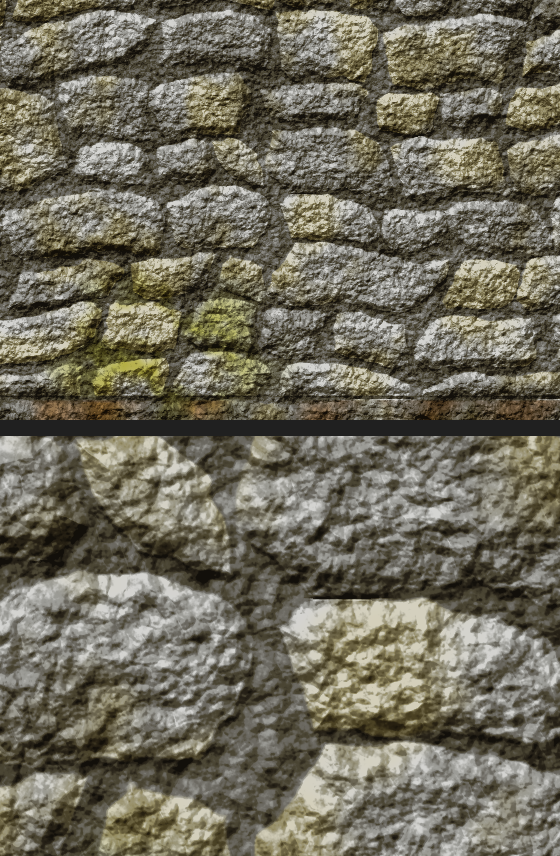
Top: the whole. Bottom: its middle third, enlarged.
Give the GLSL for this texture, as a Shadertoy shader.

```glsl
// Rubble stone wall set in coarse mortar, lit from the upper left.
// Courses are split at random into boxes, each box holds a chipped polygon,
// and cellular noise layers carve the relief that drives the light.

const float TAU = 6.2831853;
const vec2 COURSE = vec2(1.05, 0.27);
const vec3 LIGHT = vec3(-0.35, 0.65, 0.67);

float hash(vec2 p) {
    vec3 q = fract(vec3(p.xyx) * 0.1031);
    q += dot(q, q.yzx + 33.33);
    return fract((q.x + q.y) * q.z);
}

float valueNoise(vec2 p) {
    vec2 i = floor(p), f = fract(p);
    f = f * f * (3.0 - 2.0 * f);
    float low = mix(hash(i), hash(i + vec2(1, 0)), f.x);
    float high = mix(hash(i + vec2(0, 1)), hash(i + vec2(1, 1)), f.x);
    return mix(low, high, f.y);
}

float layeredNoise(vec2 p) {
    float sum = 0.0, weight = 0.5;
    for (int i = 0; i < 4; i++) {
        sum += weight * valueNoise(p);
        p = mat2(1.6, 1.2, -1.2, 1.6) * p + 17.0;
        weight *= 0.5;
    }
    return sum / 0.9375;
}

// Distance to the nearest scattered point
float cellular(vec2 p) {
    vec2 cell = floor(p);
    float nearest = 4.0;
    for (int y = -1; y <= 1; y++)
    for (int x = -1; x <= 1; x++) {
        vec2 c = cell + vec2(x, y);
        vec2 d = c + vec2(hash(c), hash(c + 71.0)) - p;
        nearest = min(nearest, dot(d, d));
    }
    return sqrt(nearest);
}

// Signed distance to an eight sided chipped stone of the given half size
float chippedStone(vec2 p, vec2 halfSize, float id) {
    vec2 outside = abs(p) - halfSize;
    float d = max(outside.x, outside.y);
    p.y += p.x * 0.16 * (hash(vec2(id * 277.0, 9.0)) - 0.5);
    for (int i = 0; i < 8; i++) {
        float k = float(i);
        float angle = (k + 0.7 * hash(vec2(id * 917.0, k)) - 0.35) * TAU / 8.0;
        float reach = mix(0.86, 1.06, hash(vec2(id * 531.0, k + 20.0)));
        reach *= 1.0 + 0.22 * mod(k, 2.0);
        vec2 n = vec2(cos(angle), sin(angle));
        d = max(d, (dot(p / halfSize, n) - reach) / length(n / halfSize));
    }
    return d;
}

// x: distance, y: stone id, zw: place within the stone
vec4 wall(vec2 p) {
    float ragged = 0.015 * (valueNoise(p * 17.0) - 0.5) + 0.009 * (valueNoise(p * 55.0) - 0.5);
    if (p.y < 0.05) return vec4(p.y - 0.044 + ragged, 0.3, 0.0, 0.0);
    float aboveLedge = 0.058 - p.y;
    p += 0.024 * sin(p.yx * vec2(9.0, 5.3) + vec2(1.0, 2.4)) + 0.008 * sin(p.yx * 17.0 + p.x * 4.0);
    float row = floor(p.y / COURSE.y);
    float shift = hash(vec2(row + 3.0, 5.0)) * COURSE.x;
    float column = floor((p.x + shift) / COURSE.x);
    vec2 lo = vec2(column * COURSE.x - shift, row * COURSE.y);
    vec2 hi = lo + COURSE;
    float id = hash(vec2(column + 20.0, row + 40.0));
    for (int i = 0; i < 5; i++) {
        vec2 size = hi - lo;
        float pick = hash(vec2(id * 917.0, 3.0));
        vec2 cut = mix(lo, hi, mix(0.36, 0.64, hash(vec2(id * 613.0, 7.0))));
        bool wide = size.x > size.y * mix(3.4, 2.1, pick);
        bool tall = !wide && size.y > 0.18 && pick < 0.72;
        if (!wide && !tall) break;
        bool first = wide ? p.x < cut.x : p.y < cut.y;
        if (wide) { if (first) hi.x = cut.x; else lo.x = cut.x; }
        else { if (first) hi.y = cut.y; else lo.y = cut.y; }
        id = hash(vec2(id * 431.0 + (first ? 37.0 : 0.0), 11.0));
    }
    vec2 halfSize = 0.5 * (hi - lo) - 0.006;
    vec2 local = p - 0.5 * (lo + hi);
    float d = chippedStone(local, halfSize, id) + ragged;
    return vec4(max(d, aboveLedge), id, local / halfSize);
}

float relief(vec2 p) {
    vec4 s = wall(p);
    float body = smoothstep(-0.004, 0.022, -s.x);
    vec2 tilt = vec2(hash(vec2(s.y * 300.0, 1.0)), hash(vec2(s.y * 300.0, 2.0))) - 0.5;
    vec2 q = p + 0.02 * vec2(valueNoise(p * 14.0), valueNoise(p * 14.0 + 40.0));
    float facets = 0.013 * cellular(q * vec2(9.0, 14.0) + s.y * 30.0);
    float chips = 0.007 * cellular(q * vec2(28.0, 38.0)) - 0.0042 * cellular(q * 85.0);
    float grain = 0.013 * layeredNoise(p * 60.0);
    return body * (0.008 + facets + 0.014 * dot(s.zw, tilt)) + chips + grain;
}

// Tone from deep shadow through brown and grey to pale limestone
vec3 stoneRamp(float t) {
    vec3 c = mix(vec3(0.07, 0.06, 0.04), vec3(0.15, 0.13, 0.09), smoothstep(0.0, 0.15, t));
    c = mix(c, vec3(0.29, 0.27, 0.20), smoothstep(0.15, 0.36, t));
    c = mix(c, vec3(0.42, 0.41, 0.38), smoothstep(0.36, 0.55, t));
    c = mix(c, vec3(0.61, 0.61, 0.59), smoothstep(0.55, 0.75, t));
    return mix(c, vec3(0.83, 0.83, 0.82), smoothstep(0.75, 0.95, t));
}

void mainImage(out vec4 fragColor, in vec2 fragCoord) {
    vec2 p = fragCoord / iResolution.y;
    vec4 s = wall(p);
    float stone = smoothstep(0.002, -0.002, s.x);
    float ledge = smoothstep(0.05, 0.044, p.y);

    // Light on the relief, and shade cast by the stone overhead
    vec2 e = vec2(0.0016, 0.0);
    float h = relief(p);
    vec2 slope = (vec2(relief(p + e.xy), relief(p + e.yx)) - h) / e.x;
    float light = dot(normalize(vec3(-slope, 1.0)), LIGHT) - LIGHT.z;
    float overhang = smoothstep(0.005, -0.012, wall(p + vec2(-0.004, 0.013)).x);

    float blotch = layeredNoise(p * 13.0);
    float speck = layeredNoise(p * 120.0);
    float stoneTone = 0.67 + 0.14 * (s.y - 0.5) + 0.62 * light + 0.4 * (blotch - 0.5) + 0.05 * s.w;
    float mortarTone = 0.43 + 0.45 * light + 0.35 * (blotch - 0.5) - 0.22 * overhang;
    float tone = mix(mortarTone, stoneTone - 0.2 * ledge, stone) + 0.5 * (speck - 0.5);
    vec3 color = stoneRamp(tone);

    // Ochre stain, moss low on the left, rust along the ledge
    float stain = smoothstep(0.42, 0.7, layeredNoise(p * 8.0 + 9.0) + 0.2 * (s.y - 0.5));
    stain *= stone * (1.0 - 0.65 * smoothstep(0.65, 0.9, tone));
    color *= mix(vec3(1.0), vec3(1.0, 0.94, 0.68), stain);
    float moss = smoothstep(0.5, 0.7, layeredNoise(p * 9.0 + 31.0));
    moss *= smoothstep(0.3, 0.08, length((p - vec2(0.38, 0.17)) * vec2(0.8, 1.2)));
    color *= mix(vec3(1.0), vec3(0.85, 0.84, 0.36), moss);
    float rust = ledge * smoothstep(0.45, 0.75, layeredNoise(p * 8.0));
    color *= mix(vec3(1.0), vec3(0.95, 0.76, 0.56), rust);
    fragColor = vec4(color, 1.0);
}
```
